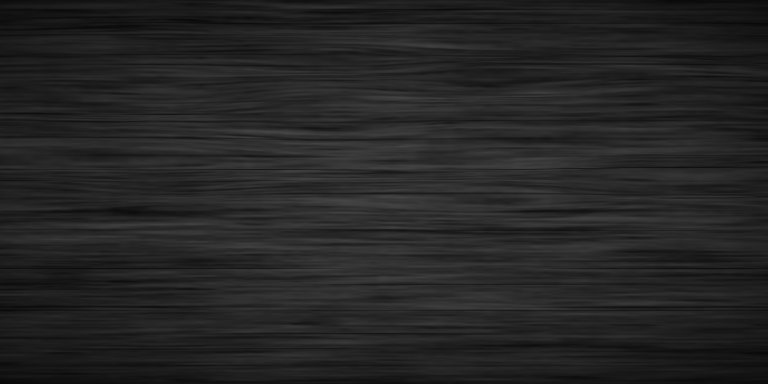
This texture is drawn by a WebGL 1 fragment shader. Its source:

```glsl
precision highp float;
// Dark charcoal wood with horizontal grain: stretched value noise is layered
// from broad bands to hairline fibres, bent into long arched figures, then
// scored with thin dark pores and shaded by a soft vignette.
uniform vec2 u_resolution;

float hash(vec2 p) {
  return fract(sin(dot(p, vec2(127.1, 311.7))) * 43758.5453);
}

float noise(vec2 p) {
  vec2 i = floor(p), f = fract(p);
  f = f * f * (3.0 - 2.0 * f);
  return mix(mix(hash(i), hash(i + vec2(1.0, 0.0)), f.x),
             mix(hash(i + vec2(0.0, 1.0)), hash(i + vec2(1.0, 1.0)), f.x), f.y);
}

// Noise centred on zero, stretched along the grain
float streak(vec2 p, float along, float across) {
  return noise(vec2(p.x * along + across * 0.37, p.y * across + 5.3)) - 0.5;
}

// Bends the straight fibres; the upper half carries the stronger figure
vec2 bendGrain(vec2 p) {
  float figure = smoothstep(0.35, 0.55, p.y) * smoothstep(1.0, 0.8, p.y);
  float bend = (0.003 + 0.007 * figure) * streak(p, 1.7, 7.0);
  bend += (0.002 + 0.030 * figure) * streak(p, 2.3, 19.0);
  bend += 0.002 * streak(p, 7.0, 24.0);
  return vec2(p.x, p.y + bend);
}

// Long thin dark lines that fade in and out along their length
float pores(vec2 p) {
  float dark = 0.0;
  for (int i = 0; i < 26; i++) {
    float id = float(i);
    float y = (id + hash(vec2(id, 3.7))) / 26.0;
    float width = mix(0.0015, 0.0028, hash(vec2(id, 8.1)));
    float d = (p.y - y) / width;
    float fade = smoothstep(0.1, 0.7, noise(vec2(p.x * 1.8 + id * 9.0, id)));
    dark += exp(-d * d) * fade * mix(0.2, 0.55, hash(vec2(id, 1.9)));
  }
  return min(dark, 0.6);
}

void main() {
  vec2 p = gl_FragCoord.xy / u_resolution.y;
  vec2 uv = gl_FragCoord.xy / u_resolution;
  vec2 g = bendGrain(p);

  // Grain from broad bands down to fibres
  float tone = 1.0;
  tone += 0.15 * streak(g, 1.1, 13.0);
  tone += 0.25 * streak(g, 1.8, 36.0);
  tone += 0.32 * streak(g, 3.0, 80.0);
  tone += 0.42 * streak(g, 5.0, 140.0);
  tone += 0.42 * streak(g, 8.0, 205.0);
  tone += 0.16 * streak(g, 40.0, 230.0);

  // Pale lens-shaped sheen and short dark flecks
  tone += 0.18 * smoothstep(0.6, 0.95, noise(vec2(g.x * 2.8 + 4.0, g.y * 26.0)));
  tone -= 0.25 * smoothstep(0.68, 0.95, noise(vec2(g.x * 6.0, g.y * 110.0 + 40.0)));
  tone *= 1.0 - pores(mix(p, g, 0.35));

  // Vignette, darkest in the corners
  vec2 c = (uv - vec2(0.5, 0.51)) * 2.0;
  float light = 0.182 - 0.058 * dot(c, c);
  light *= 0.7 + 0.3 * smoothstep(0.0, 0.015, min(uv.y, 1.0 - uv.y));

  gl_FragColor = vec4(vec3(light * tone), 1.0);
}
```
